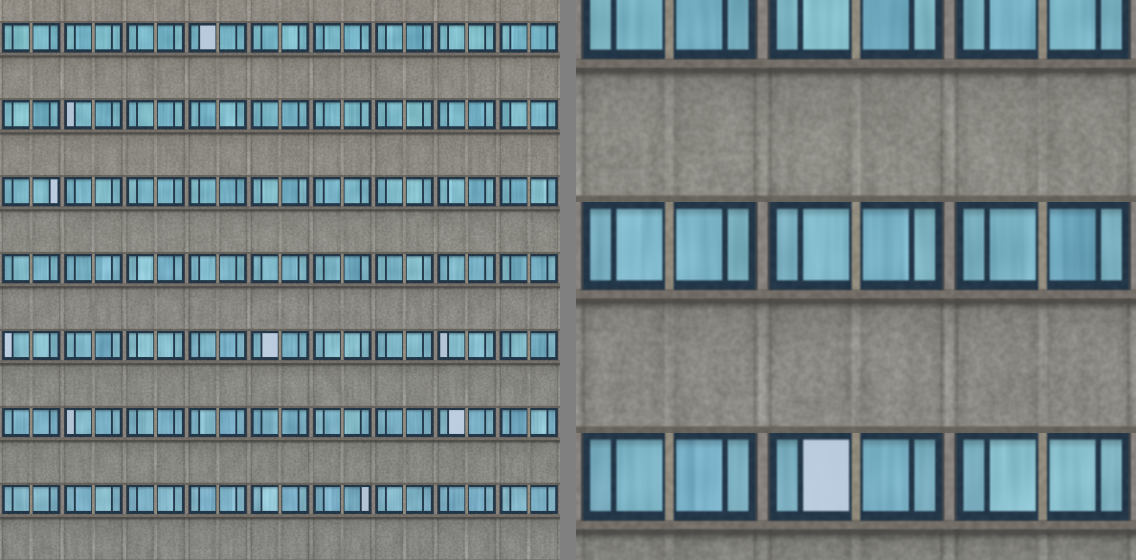
Left: the whole. Right: its middle third, enlarged.
Write a three.js fragment shader that draws this pattern.

```glsl
varying vec2 vUv;

float hash(vec2 p) {
  vec3 q = fract(vec3(p.xyx) * 0.1031);
  q += dot(q, q.yzx + 33.33);
  return fract((q.x + q.y) * q.z);
}

vec2 slope(vec2 cell) {
  float a = 6.2832 * hash(cell + 17.0);
  return vec2(cos(a), sin(a));
}

float gradientNoise(vec2 p) {
  vec2 i = floor(p), f = fract(p);
  vec2 u = f * f * f * (f * (f * 6.0 - 15.0) + 10.0);
  vec2 e = vec2(1.0, 0.0);
  float low = mix(dot(slope(i), f), dot(slope(i + e), f - e), u.x);
  float high = mix(dot(slope(i + e.yx), f - e.yx), dot(slope(i + 1.0), f - 1.0), u.x);
  return mix(low, high, u.y);
}

// Soft-edged interval from a to b
float band(float x, float a, float b) {
  return smoothstep(a - 0.01, a + 0.01, x) - smoothstep(b - 0.01, b + 0.01, x);
}

vec3 concrete(vec2 p, float x, float y) {
  float below = y - 0.516;
  float blotch = gradientNoise(p * vec2(3.5, 3.0)) + 0.6 * gradientNoise(p * 9.0);
  float streak = gradientNoise(p * vec2(16.0, 1.3));
  float speckle = gradientNoise(p * 23.0) + 0.7 * gradientNoise(p * 41.0);
  vec3 color = mix(vec3(0.565, 0.55, 0.52), vec3(0.53, 0.535, 0.515), p.y / 9.0);
  color += 0.035 * blotch + 0.04 * streak + 0.055 * speckle;

  // Pale run-off under piers and mullions, with dirt beside it
  float joint = abs(abs(x) - 0.5);
  float centre = abs(x);
  float nearest = min(joint, centre);
  color -= 0.035 * smoothstep(0.12, 0.03, nearest);
  color += 0.075 * smoothstep(0.035, 0.012, nearest) * (0.8 + streak);
  color -= 0.05 * band(joint, 0.035, 0.05);

  // Soot and shadow beneath the ledge
  color *= 1.0 - 0.17 * exp(-below * 8.0) * (1.0 + 1.2 * streak);
  color *= 1.0 - 0.3 * smoothstep(0.07, 0.015, below);
  return color;
}

vec3 glass(vec2 p, float x, float y, float bay, float row) {
  float narrow = step(0.297, abs(x));
  float side = step(0.0, x);
  vec2 id = vec2(bay * 4.0 + side * 2.0 + narrow, row + 5.0);
  float tone = hash(id + 3.0);
  vec3 color = mix(vec3(0.44, 0.665, 0.755), vec3(0.54, 0.76, 0.805), tone);
  color = mix(color, vec3(0.45, 0.65, 0.71), narrow * 0.5);
  color += vec3(-0.015, 0.01, 0.0) * (1.0 - p.y / 4.5);

  // Curtain drawn part of the way across
  float edge = mix(0.06, 0.27, hash(id + 41.0));
  float curtain = smoothstep(edge - 0.012, edge + 0.012, abs(x));
  color += 0.11 * (hash(id + 71.0) - 0.4) * curtain * (1.0 - narrow);

  // Blind folds and cloudy reflections
  color += 0.055 * gradientNoise(p * vec2(22.0, 1.5));
  color += 0.06 * gradientNoise(p * vec2(2.5, 4.0));
  color *= 1.0 - 0.2 * smoothstep(0.09, 0.03, y);

  // A few panes backed by white blinds
  float pale = step(hash(id + 113.0), mix(0.07, 0.02, side));
  vec3 blind = vec3(0.73, 0.79, 0.86) + 0.05 * (tone - 0.5);
  return mix(color, blind, pale * 0.95);
}

void main() {
  vec2 p = vec2(vUv.x, 1.0 - vUv.y) * 9.0;
  float bay = floor(p.x), x = fract(p.x) - 0.5;
  float row = floor((p.y - 0.375) / 1.2363);
  float y = p.y - 0.375 - row * 1.2363;
  float q = abs(x);
  float grain = gradientNoise(p * 25.0);

  vec3 color = concrete(p, x, y);

  // Lintel line and ledge
  color = mix(color, vec3(0.37, 0.355, 0.33) + 0.05 * grain, 0.8 * band(y, 1.2, 1.26));
  color = mix(color, vec3(0.45, 0.43, 0.405) + 0.06 * grain, band(y, 0.468, 0.516));
  color = mix(color, vec3(0.31, 0.3, 0.285), 0.75 * band(y, 0.52, 0.542));

  // Window strip: piers, frames, panes and centre mullion
  float strip = band(y, -0.02, 0.468);
  vec3 pier = mix(vec3(0.27, 0.28, 0.29), vec3(0.53, 0.51, 0.49) + 0.06 * grain,
                  smoothstep(0.465, 0.482, q));
  vec3 frame = vec3(0.135, 0.215, 0.285) + 0.03 * grain;
  vec3 window = mix(pier, frame, band(q, -1.0, 0.461));
  float panes = band(q, 0.037, 0.283) + band(q, 0.313, 0.424);
  panes *= band(y, 0.035, 0.418);
  window = mix(window, glass(p, x, y, bay, row), panes);
  window = mix(window, vec3(0.57, 0.545, 0.49) + 0.06 * grain, band(q, -1.0, 0.023));
  color = mix(color, window, strip);

  gl_FragColor = vec4(color, 1.0);
}
```
